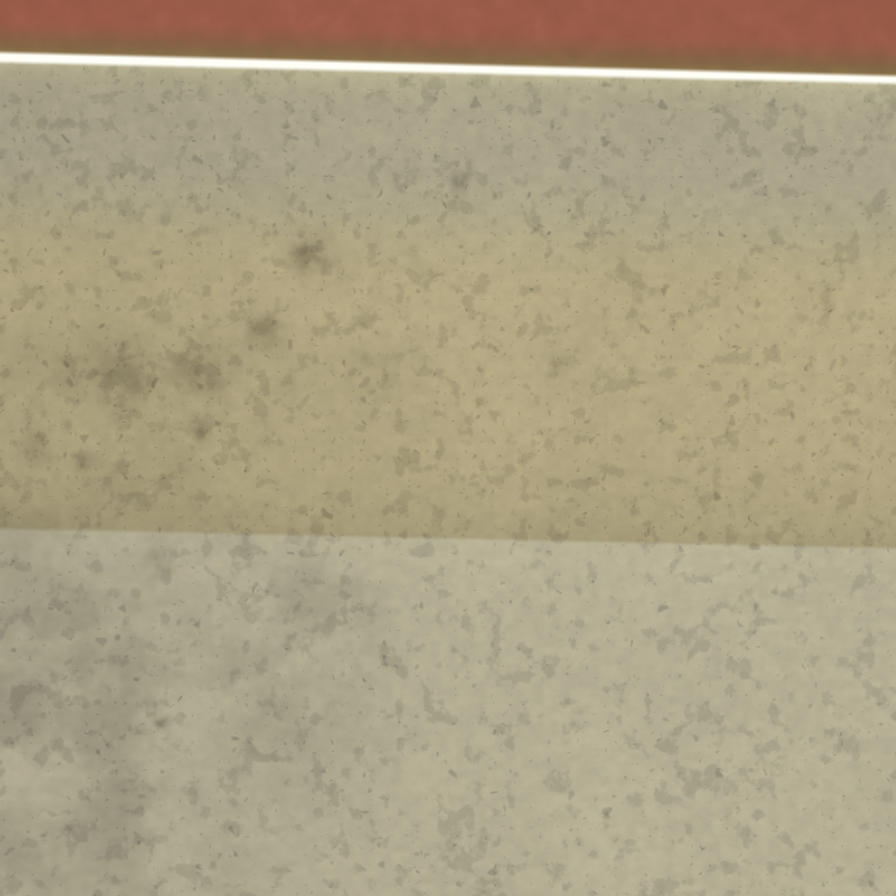
A Shadertoy shader for this texture:

```glsl
// Weathered plaster wall in two tints under a glowing light strip and a red band.

float hash(vec2 p) {
    vec3 q = fract(vec3(p.xyx) * 0.1031);
    q += dot(q, q.yzx + 33.33);
    return fract((q.x + q.y) * q.z);
}

float noise(vec2 p) {
    vec2 i = floor(p), f = fract(p);
    f = f * f * (3.0 - 2.0 * f);
    return mix(mix(hash(i), hash(i + vec2(1, 0)), f.x),
               mix(hash(i + vec2(0, 1)), hash(i + vec2(1, 1)), f.x), f.y);
}

float fbm(vec2 p) {
    float sum = 0.0, amp = 0.5;
    for (int i = 0; i < 4; i++) {
        sum += amp * noise(p);
        p = mat2(1.6, 1.2, -1.2, 1.6) * p + 7.3;
        amp *= 0.5;
    }
    return sum / 0.9375;
}

// Height above a straight edge given by its left height and its drop.
float aboveEdge(vec2 p, float left, float drop) {
    return p.y - left + drop * p.x;
}

// Soft round spot: 1 at its centre, fading outward.
float spot(vec2 p, vec2 center, vec2 radius) {
    vec2 d = (p - center) / radius;
    return exp(-dot(d, d));
}

// Small pits, one candidate per cell, with random size and depth.
float pits(vec2 p, float cells, float density) {
    vec2 q = p * cells + 0.5 * vec2(noise(p * cells * 2.0), noise(p * cells * 2.0 + 40.0));
    vec2 cell = floor(q);
    float seed = hash(cell + 91.0);
    vec2 center = 0.3 + 0.4 * vec2(hash(cell + 13.0), hash(cell + 57.0));
    float radius = mix(0.12, 0.27, hash(cell + 5.0));
    float shape = 1.0 - smoothstep(radius * 0.3, radius, length(fract(q) - center));
    return shape * step(seed, density) * mix(0.35, 1.0, hash(cell + 29.0));
}

// Larger smudges: centre, radius, strength.
float stains(vec2 p) {
    const vec4 marks[12] = vec4[12](
        vec4(0.350, 0.717, 0.024, 0.95), vec4(0.293, 0.634, 0.020, 0.85),
        vec4(0.516, 0.800, 0.012, 0.90), vec4(0.225, 0.592, 0.034, 0.60),
        vec4(0.138, 0.575, 0.033, 0.60), vec4(0.224, 0.520, 0.011, 0.85),
        vec4(0.042, 0.499, 0.014, 0.85), vec4(0.094, 0.487, 0.009, 0.80),
        vec4(0.173, 0.376, 0.018, 0.55), vec4(0.180, 0.190, 0.007, 0.90),
        vec4(0.626, 0.596, 0.010, 0.65), vec4(0.417, 0.583, 0.030, 0.30));
    vec2 warped = p + 0.018 * (vec2(fbm(p * 45.0), fbm(p * 45.0 + 19.0)) - 0.5);
    float grain = smoothstep(0.25, 0.70, fbm(p * 60.0));
    float sum = 0.0;
    for (int i = 0; i < 12; i++) {
        sum += marks[i].w * spot(warped, marks[i].xy, marks[i].zz);
    }
    return sum * mix(0.35, 1.0, grain);
}

// Base tint of the wall: grey top, ochre middle, pale bottom.
vec3 wallTint(vec2 p, float step_, float px) {
    vec3 grey = vec3(0.665, 0.640, 0.540);
    vec3 ochre = vec3(0.700, 0.657, 0.510);
    vec3 pale = vec3(0.701, 0.677, 0.575);
    vec3 upper = mix(ochre, grey, smoothstep(0.70, 0.83, p.y + 0.035 * p.x));
    upper *= 1.0 - 0.085 * exp(-max(step_, 0.0) / 0.055);
    upper *= 0.97 + 0.04 * smoothstep(0.0, 0.6, p.x);
    vec3 lower = pale * mix(0.965, 1.01, smoothstep(0.0, 0.7, p.x));
    lower *= 1.0 + 0.025 * exp(min(step_, 0.0) / 0.05);
    return mix(lower, upper, smoothstep(-0.002 - px, 0.002 + px, step_));
}

void mainImage(out vec4 fragColor, in vec2 fragCoord) {
    vec2 p = fragCoord / iResolution.xy;
    float px = 1.0 / iResolution.y;
    float strip = aboveEdge(p, 0.936, 0.025);
    float ledge = aboveEdge(p, 0.410, 0.022);

    // Plaster with broad mottling and fine grain
    vec3 color = wallTint(p, ledge, px);
    float grain = fbm(p * vec2(95.0, 110.0)) - 0.5;
    color *= 1.0 + 0.045 * (fbm(p * 9.0) - 0.5) + 0.085 * grain;

    // Dirt, heaviest at the lower left
    float dirtZone = spot(p, vec2(0.06, 0.20), vec2(0.20, 0.24))
                   + 0.6 * spot(p, vec2(0.34, 0.28), vec2(0.10, 0.14))
                   + 0.5 * spot(p, vec2(0.15, 0.57), vec2(0.18, 0.07));
    float dirt = dirtZone * smoothstep(0.32, 0.75, fbm(p * 15.0 + 3.0));
    float busy = mix(0.22, 0.42, smoothstep(-0.01, 0.01, ledge));
    float specks = 0.11 * pits(p, 95.0, busy) + 0.15 * pits(p + 0.37, 48.0, busy * 0.45);
    specks += 0.08 * smoothstep(0.57, 0.75, fbm(p * 65.0 + 11.0));
    color *= 1.0 - 0.13 * dirt - specks;
    color *= 1.0 - 0.27 * min(stains(p), 1.0) * vec3(0.92, 0.96, 1.0);

    // Red band, browned by the light beneath it
    vec3 red = mix(vec3(0.46, 0.37, 0.25), vec3(0.60, 0.36, 0.285),
                   smoothstep(0.002, 0.045, strip));
    red *= 1.0 + 0.10 * (fbm(p * 50.0) - 0.5);
    color = mix(color, red, smoothstep(-px, px, strip));

    // Light strip with a warm halo
    float dist = abs(strip);
    float halfWidth = mix(0.0060, 0.0048, p.x);
    color += vec3(0.12, 0.12, 0.065) * exp(-dist / 0.011);
    float core = 1.0 - smoothstep(halfWidth - 0.0025 - px, halfWidth + 0.0015 + px, dist);
    color = mix(color, vec3(1.0, 1.0, 0.97), core);

    fragColor = vec4(clamp(color, 0.0, 1.0), 1.0);
}
```
